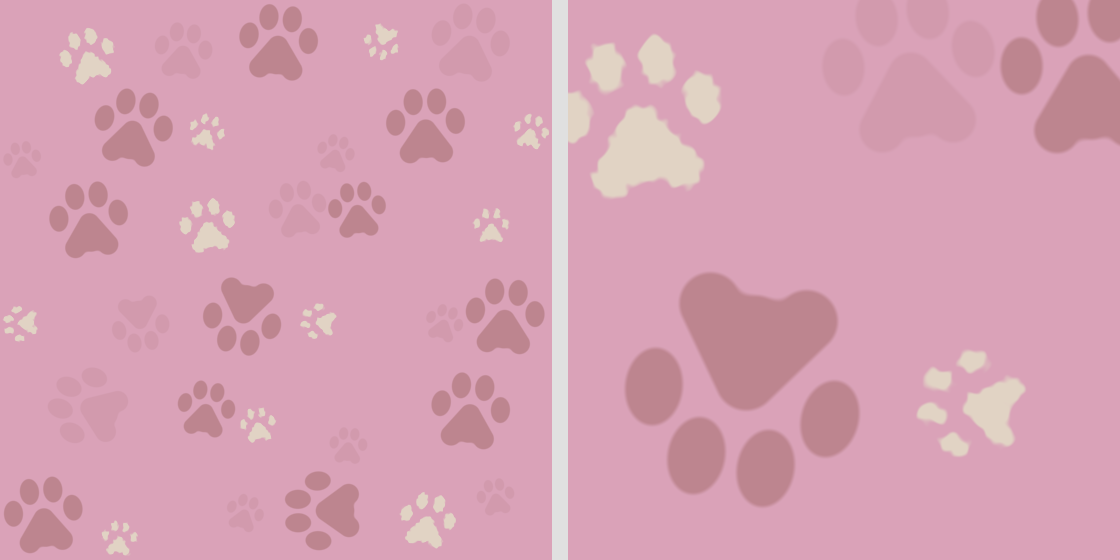
Left, the full canvas; right, a detail of the centre.
A Shadertoy shader for this pattern:

```glsl
// Paw prints scattered over flat pink, in brown, cream and faint rose.
// A staggered grid gives each print a kind, size, tilt and offset by hash;
// the print itself is a distance function of four toes and a lobed pad.

#define ROWS 6.0
#define BIG 0.071
#define MEDIUM 0.052
#define SMALL 0.034
#define SPREAD 0.095
#define EDGE 0.0016
#define CREAM_WOBBLE 0.0016
#define PINK vec3(0.853, 0.637, 0.722)
#define BROWN vec3(0.742, 0.520, 0.560)
#define CREAM vec3(0.882, 0.826, 0.768)
#define ROSE vec3(0.822, 0.602, 0.677)

float hash(vec2 cell, float seed) {
    vec3 q = fract(vec3(cell, seed) * vec3(0.1031, 0.1130, 0.0973) + 0.37);
    q += dot(q, q.yzx + 33.33);
    return fract((q.x + q.y) * q.z);
}

mat2 rotation(float angle) {
    float c = cos(angle), s = sin(angle);
    return mat2(c, -s, s, c);
}

float smoothMin(float a, float b, float k) {
    float h = max(k - abs(a - b), 0.0) / k;
    return min(a, b) - 0.25 * h * h * k;
}

float ellipse(vec2 p, vec2 radii) {
    float k = length(p / radii);
    return k * (k - 1.0) / max(length(p / (radii * radii)), 0.001);
}

float capsule(vec2 p, vec2 a, vec2 b, float radius) {
    vec2 pa = p - a, ba = b - a;
    return length(pa - ba * clamp(dot(pa, ba) / dot(ba, ba), 0.0, 1.0)) - radius;
}

// Upright print within the unit square around the origin, mirrored in x
float paw(vec2 p) {
    p.x = abs(p.x);
    vec2 toeSize = vec2(0.24, 0.325);
    float innerToe = ellipse(p - vec2(0.295, 0.645), toeSize);
    float outerToe = ellipse(rotation(0.08) * (p - vec2(0.75, 0.14)), toeSize);
    float lobe = capsule(p, vec2(0.0, -0.06), vec2(0.41, -0.63), 0.26);
    float pad = smoothMin(lobe, length(p - vec2(0.0, -0.46)) - 0.31, 0.12);
    return min(pad, min(innerToe, outerToe));
}

// Mostly upright prints, some lying on their side or upside down
float pawAngle(vec2 cell) {
    float tilt = 0.7 * (hash(cell, 3.0) - 0.5);
    float turn = hash(cell, 4.0);
    if (turn > 0.90) return tilt + 3.1416;
    if (turn > 0.72) return tilt + 1.45;
    return tilt;
}

void mainImage(out vec4 fragColor, in vec2 fragCoord) {
    vec2 p = fragCoord / iResolution.y;
    vec2 canvas = vec2(iResolution.x / iResolution.y, 1.0);
    vec2 cellSize = canvas / ROWS;
    float edge = max(EDGE, 0.7 / iResolution.y);
    float wobble = sin(p.x * 530.0 + 2.0 * sin(p.y * 290.0))
                 + sin(p.y * 490.0 + 2.0 * sin(p.x * 310.0));
    vec3 color = PINK;

    for (int j = -1; j <= 1; j++)
    for (int i = -1; i <= 1; i++) {
        // Odd rows are shifted by half a cell and hold one print less
        float row = floor(p.y / cellSize.y) + float(j);
        float odd = mod(row, 2.0);
        float col = floor(p.x / cellSize.x - 0.5 * odd) + float(i);
        if (row < 0.0 || row >= ROWS || col < 0.0 || col >= ROWS - odd) continue;
        vec2 cell = vec2(col, row);

        // Kinds: 0 brown, 1 cream, 2 rose, each with its own mix of sizes
        float kind = mod(col + 2.0 * odd + floor(row / 2.0), 3.0);
        bool isCream = kind == 1.0;
        vec3 ink = kind < 0.5 ? BROWN : isCream ? CREAM : ROSE;
        vec2 shares = kind < 0.5 ? vec2(0.6, 1.0) : isCream ? vec2(0.0, 0.4) : vec2(0.1, 0.4);
        float pick = hash(cell, 5.0);
        float size = pick < shares.x ? BIG : pick < shares.y ? MEDIUM : SMALL;

        // Smaller prints may wander further, but stay inside the canvas
        vec2 offset = 2.0 * vec2(hash(cell, 1.0), hash(cell, 2.0)) - 1.0;
        vec2 center = (cell + 0.5 + vec2(0.5 * odd, 0.0)) * cellSize;
        center += offset * (SPREAD - size);
        center = clamp(center, vec2(size * 1.1), canvas - size * 1.1);

        // Cream prints are thinner and have ragged outlines
        float d = size * paw(rotation(pawAngle(cell)) * (p - center) / size);
        if (isCream) d += 0.0022 + CREAM_WOBBLE * 0.5 * wobble;
        color = mix(color, ink, 1.0 - smoothstep(-edge, edge, d));
    }
    fragColor = vec4(color, 1.0);
}
```
